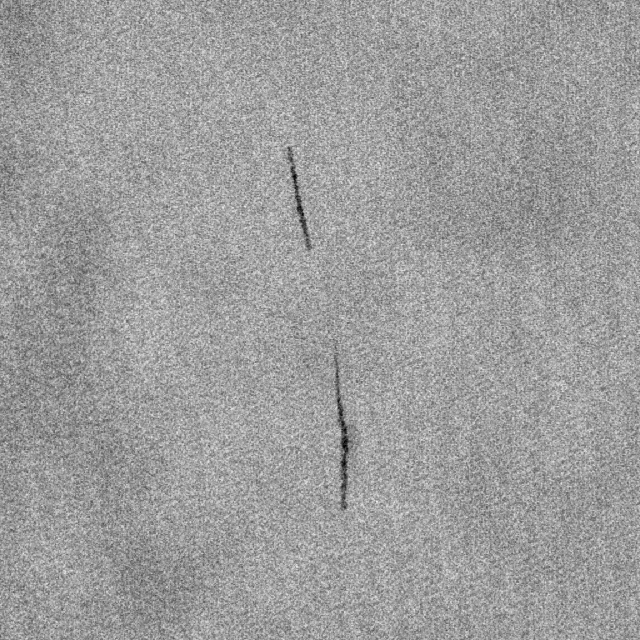
Give the GLSL for this texture, as a three.js fragment shader.

```glsl
// Grainy grey plaster with soft stains and two thin, dark, broken scratches.
varying vec2 vUv;

float hash(vec2 p) {
  return fract(sin(dot(p, vec2(127.1, 311.7))) * 43758.5453);
}

float valueNoise(vec2 p) {
  vec2 cell = floor(p);
  vec2 f = fract(p);
  f = f * f * (3.0 - 2.0 * f);
  float low = mix(hash(cell), hash(cell + vec2(1.0, 0.0)), f.x);
  float high = mix(hash(cell + vec2(0.0, 1.0)), hash(cell + 1.0), f.x);
  return mix(low, high, f.y);
}

vec2 rotate(vec2 p, float angle) {
  float c = cos(angle);
  float s = sin(angle);
  return vec2(c * p.x - s * p.y, s * p.x + c * p.y);
}

// Fractal noise centred on zero, each octave turned to hide the lattice
float mottle(vec2 p) {
  float sum = 0.0;
  float amplitude = 0.5;
  for (int i = 0; i < 4; i++) {
    sum += amplitude * (valueNoise(p) - 0.5);
    p = rotate(p * 2.03, 0.6) + 17.3;
    amplitude *= 0.6;
  }
  return sum;
}

// Soft elliptical spot, 1 at its centre
float spot(vec2 p, vec2 centre, vec2 radius) {
  vec2 d = (p - centre) / radius;
  return exp(-dot(d, d));
}

// Fine grain with a bell-shaped spread, centred on zero
float grain(vec2 p) {
  vec2 cell = floor(p * 512.0);
  float fine = hash(cell) + hash(cell + 619.0) - 1.0;
  float medium = valueNoise(rotate(p, 0.5) * 400.0 + 731.0) - 0.5;
  float crossed = valueNoise(rotate(p, 1.1) * 350.0 + 1213.0) - 0.5;
  float coarse = valueNoise(rotate(p, 0.8) * 210.0 + 473.0) - 0.5;
  return 0.12 * fine + 0.19 * (medium + crossed) + 0.10 * coarse;
}

// Broad light and dark areas of the surface
float stains(vec2 p) {
  float tone = 0.03 * spot(p, vec2(0.45, 0.65), vec2(0.3, 0.4));
  tone += 0.03 * spot(p, vec2(0.22, 0.52), vec2(0.07, 0.08));
  tone += 0.03 * spot(p, vec2(0.14, 0.87), vec2(0.07, 0.07));
  tone -= 0.065 * spot(p, vec2(0.12, 0.63), vec2(0.06, 0.07));
  tone -= 0.06 * spot(p, vec2(0.11, 0.50), vec2(0.06, 0.09));
  tone -= 0.06 * spot(p, vec2(0.07, 0.37), vec2(0.11, 0.09));
  tone -= 0.05 * spot(p, vec2(0.83, 0.70), vec2(0.11, 0.10));
  tone -= 0.06 * spot(p, vec2(0.24, 0.09), vec2(0.08, 0.07));
  tone -= 0.055 * spot(p, vec2(0.19, 0.25), vec2(0.07, 0.08));
  tone -= 0.085 * spot(p, vec2(0.0, 0.96), vec2(0.09, 0.12));
  tone -= 0.085 * spot(p, vec2(0.0, 0.71), vec2(0.06, 0.06));
  tone -= 0.035 * spot(p, vec2(0.76, 0.25), vec2(0.06, 0.12));
  return tone + 0.10 * mottle(p * 9.0 + 4.0);
}

// Scratch of given half width; darkness runs from start to end
float scratch(vec2 p, vec2 start, vec2 end, float halfWidth, vec2 darkness) {
  vec2 axis = end - start;
  float t = clamp(dot(p - start, axis) / dot(axis, axis), 0.0, 1.0);
  float d = length(p - start - axis * t);
  d += 0.004 * (valueNoise(rotate(p, 0.5) * 260.0) - 0.5);
  float mask = 1.0 - smoothstep(0.0, halfWidth * 1.9, d);
  float wear = 0.7 + 0.7 * valueNoise(rotate(p, 0.9) * 190.0 + 57.0);
  return mask * wear * mix(darkness.x, darkness.y, t);
}

float upperScratch(vec2 p) {
  vec2 bend = vec2(0.4685, 0.674);
  float top = scratch(p, vec2(0.452, 0.768), bend, 0.0030, vec2(0.28, 0.42));
  float bottom = scratch(p, bend, vec2(0.484, 0.611), 0.0034, vec2(0.42, 0.30));
  return max(top, bottom);
}

float lowerScratch(vec2 p) {
  vec2 neck = vec2(0.5295, 0.372);
  vec2 belly = vec2(0.539, 0.315);
  float top = scratch(p, vec2(0.524, 0.468), neck, 0.0030, vec2(0.05, 0.38));
  float middle = scratch(p, neck, belly, 0.0038, vec2(0.34, 0.46));
  float bottom = scratch(p, belly, vec2(0.537, 0.206), 0.0042, vec2(0.48, 0.30));
  return max(max(top, middle), bottom);
}

void main() {
  float tone = 0.625 + stains(vUv);

  // Scratches, the smudges beside them and a faint crease
  tone -= max(upperScratch(vUv), lowerScratch(vUv));
  tone -= 0.13 * spot(vUv, vec2(0.549, 0.312), vec2(0.012, 0.030));
  tone -= 0.05 * spot(vUv, vec2(0.465, 0.685), vec2(0.010, 0.035));
  tone -= scratch(vUv, vec2(0.413, 0.509), vec2(0.452, 0.503), 0.002, vec2(0.08));

  tone += grain(vUv);
  gl_FragColor = vec4(vec3(clamp(tone, 0.0, 1.0)), 1.0);
}
```
